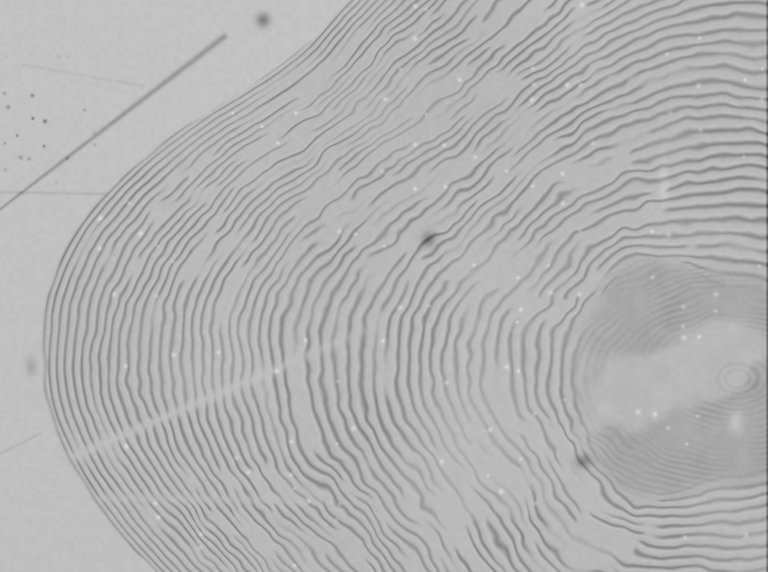
A WebGL 1 fragment shader for this texture:

```glsl
precision highp float;
uniform vec2 u_resolution;

// Lengths are in canvas heights, origin at the lower left.
const vec2 FOCUS = vec2(1.289, 0.338);
const vec2 CORE_CENTER = vec2(1.188, 0.345);
const vec2 CORE_SIZE = vec2(0.16, 0.066);
const float CORE_TILT = 0.33;
const float RING_COUNT = 41.0;
const float RIM_CROWDING = 8.0;
const float LINE_WIDTH = 0.19;
const float LINE_DEPTH = 0.165;
const float FINE_SPACING = 0.0098;
const float BACKDROP = 0.755;
const float PLATE = 0.727;
const float GRAIN = 0.02;

float hash(vec2 p) {
  return fract(sin(dot(p, vec2(127.1, 311.7))) * 43758.5453);
}

float noise(vec2 p) {
  vec2 i = floor(p), f = fract(p);
  f = f * f * (3.0 - 2.0 * f);
  return mix(mix(hash(i), hash(i + vec2(1.0, 0.0)), f.x),
             mix(hash(i + vec2(0.0, 1.0)), hash(i + 1.0), f.x), f.y);
}

float bell(float x, float width) {
  return exp(-x * x / (width * width));
}

float spot(vec2 p, vec2 center, vec2 size) {
  vec2 d = (p - center) / size;
  return exp(-dot(d, d));
}

float stroke(vec2 p, vec2 a, vec2 b, float width) {
  vec2 ab = b - a;
  float t = clamp(dot(p - a, ab) / dot(ab, ab), 0.0, 1.0);
  return bell(length(p - a - ab * t), width);
}

// Soft round specks, one jittered candidate per cell.
float specks(vec2 p, float cells, float share) {
  vec2 i = floor(p * cells);
  vec2 jitter = 0.3 + 0.4 * vec2(hash(i + 3.1), hash(i + 8.7));
  float size = 0.1 + 0.08 * hash(i + 5.3);
  return step(hash(i), share) * bell(length(fract(p * cells) - jitter), size);
}

// Outer radius; turn is the angle in degrees away from the leftward axis.
float rimRadius(float turn) {
  float above = mix(1.2125, 0.95, smoothstep(5.0, 40.0, turn))
              + 0.165 * smoothstep(45.0, 90.0, turn);
  float below = mix(1.2125, 0.99, smoothstep(-2.0, 32.0, -turn))
              + 0.06 * smoothstep(40.0, 90.0, -turn);
  return mix(below, above, smoothstep(-4.0, 4.0, turn));
}

float innerRadius(float turn) {
  return mix(0.279, 0.177, smoothstep(38.0, 85.0, abs(turn)));
}

// Broken growth ridges with a faint pale flank; negative means darker.
float ridges(vec2 p, float s, float turn, float r) {
  float phase = RING_COUNT * s + RIM_CROWDING * s * s * s * s;
  float calmRim = 1.0 - 0.7 * smoothstep(0.85, 1.0, s);
  float fray = smoothstep(4.0, 25.0, turn) * (1.0 - smoothstep(55.0, 78.0, turn));
  fray = max(fray, smoothstep(6.0, 18.0, -turn) * (1.0 - smoothstep(50.0, 70.0, -turn)));
  fray *= 1.0 - smoothstep(0.88, 1.0, s);
  phase += calmRim * (1.3 * noise(p * 6.0) + (0.5 + 0.5 * fray) * noise(p * 19.0)
         + (0.3 + 0.25 * fray) * noise(p * 45.0));
  float id = floor(phase);
  float f = phase - id - 0.5;
  float along = radians(turn) * r;
  float breaks = noise(vec2(along * mix(8.0, 17.0, fray), id * 5.3));
  float cut = mix(0.02, 0.27, fray);
  float strength = smoothstep(cut, cut + 0.28, breaks);
  strength *= 0.65 + 0.6 * noise(p * 12.0 + 4.0);
  strength *= 1.0 - 0.6 * spot(p, vec2(0.82, 0.24), vec2(0.09, 0.13));
  strength *= 1.0 - 0.45 * spot(p, vec2(0.91, 0.53), vec2(0.14, 0.08));
  strength *= 1.0 - 0.4 * spot(p, vec2(0.68, 0.79), vec2(0.1, 0.07));
  float pale = 0.02 * strength * bell(f - 0.34, 0.13);
  return pale - LINE_DEPTH * strength * bell(f, LINE_WIDTH);
}

// Tight rings around the smooth core.
float coreTone(vec2 p) {
  vec2 d = p - CORE_CENTER;
  float c = cos(CORE_TILT), n = sin(CORE_TILT);
  d = vec2(c * d.x + n * d.y, c * d.y - n * d.x);
  float oval = length(d / CORE_SIZE) + 0.6 * (noise(p * 28.0) - 0.5);
  float smoothCore = 1.0 - smoothstep(0.8, 1.3, oval);
  vec2 e = p - FOCUS;
  float reach = length(e * vec2(0.65, 1.0)) + 0.012 * noise(p * 24.0);
  float fine = 0.5 + 0.5 * cos(6.28318 * reach / FINE_SPACING);
  float tone = 0.66 - 0.06 * fine * noise(p * 17.0) + 0.03 * (noise(p * 40.0) - 0.5);
  tone += 0.035 * (1.0 - smoothstep(1.0, 1.1, p.x));
  tone = mix(tone, 0.72 + 0.03 * (noise(p * 32.0) - 0.5), smoothCore);
  float eye = length(e * vec2(0.75, 1.0));
  tone -= 0.03 * (bell(eye - 0.026, 0.0035) + bell(eye - 0.016, 0.003));
  return tone + 0.1 * spot(p, vec2(1.286, 0.262), vec2(0.012, 0.018));
}

void main() {
  vec2 p = gl_FragCoord.xy / u_resolution.y;
  vec2 d = p - FOCUS;
  float r = length(d);
  float turn = degrees(atan(d.y, -d.x));
  float rim = rimRadius(turn), inner = innerRadius(turn);
  float s = (r - inner) / (rim - inner);
  float edge = rim - r + 0.006 * (noise(p * 25.0) - 0.5);

  // Backdrop with scratches and dust
  float back = BACKDROP + 0.015 * (p.y - 0.5);
  back -= 0.16 * stroke(p, vec2(0.0, 0.634), vec2(0.392, 0.936), 0.0025 + 0.008 * p.x);
  back -= 0.05 * stroke(p, vec2(0.0, 0.664), vec2(0.24, 0.66), 0.003);
  back -= 0.03 * stroke(p, vec2(0.04, 0.887), vec2(0.25, 0.85), 0.003);
  back -= 0.04 * stroke(p, vec2(0.0, 0.207), vec2(0.07, 0.242), 0.003);
  back -= 0.25 * spot(p, vec2(0.46, 0.965), vec2(0.012));
  back -= 0.1 * spot(p, vec2(0.055, 0.36), vec2(0.01, 0.017));
  back -= 0.3 * specks(p, 45.0, 0.25) * spot(p, vec2(0.07, 0.79), vec2(0.09));

  // Ridged plate and core
  float plate = PLATE + 0.02 * (noise(p * 5.0) - 0.5);
  plate += ridges(p, s, turn, r);
  plate = mix(plate, coreTone(p), 1.0 - smoothstep(-0.03, 0.04, s));
  float ray = stroke(p, vec2(0.122, 0.199), vec2(0.645, 0.425), 0.009);
  plate = mix(plate, 0.75, 0.8 * ray * (1.0 - 0.5 * smoothstep(0.4, 0.65, p.x)));
  plate = mix(plate, 0.735, 0.6 * stroke(p, vec2(0.18, 0.13), vec2(0.56, 0.125), 0.008));
  plate -= 0.2 * spot(p, vec2(1.019, 0.193), vec2(0.014, 0.012));
  plate -= 0.2 * spot(p, vec2(0.749, 0.582), vec2(0.012, 0.014));
  plate += 0.06 * spot(p, vec2(1.16, 0.68), vec2(0.009, 0.035));
  plate += 0.12 * specks(p, 38.0, 0.07);

  float tone = mix(back, plate, smoothstep(-0.003, 0.003, edge));
  tone -= 0.08 * bell(edge, 0.0035) * (1.0 - smoothstep(0.2, 0.45, p.x));
  tone += GRAIN * (noise(p * 150.0) - 0.5);
  tone -= 0.25 * smoothstep(0.997, 0.999, gl_FragCoord.x / u_resolution.x);
  gl_FragColor = vec4(vec3(tone), 1.0);
}
```
